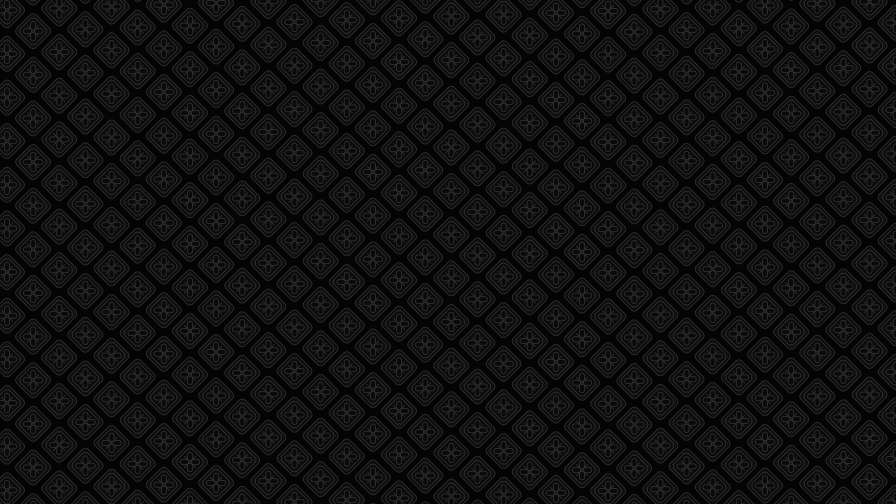
Write a WebGL 1 fragment shader that draws this pattern.

```glsl
precision highp float;

// Dark wallpaper of rounded diamond tiles on a slightly sheared, staggered lattice.
// Each tile holds faint grey lines: two frames, corner dots and a four-petal flower.
// Distance functions are filtered over one pixel, so thin lines fade evenly.

uniform vec2 u_resolution;

// Lattice; lengths are in units of the vertical tile spacing
const float ROWS = 11.55;           // tiles down the canvas
const float COLUMN_PITCH = 0.599;   // spacing of adjacent columns
const float COLUMN_STEP = -0.479;   // rise from one column to the next
const vec2 LATTICE_ORIGIN = vec2(0.16, 0.315);

// Tile
const float TILE_HALF = 0.31;
const float TILE_ROUND = 0.095;
const float FRAME_HALF = 0.245;
const float FRAME_ROUND = 0.02;
const float NOTCH_RADIUS = 0.055;
const float DOT_OFFSET = 0.34;
const float DOT_RADIUS = 0.015;
const float LINE_WIDTH = 0.021;

// Flower
const float PETAL_START = 0.09;
const float PETAL_END = 0.165;
const float PETAL_RADIUS = 0.058;
const float STEM_START = 0.025;
const float STEM_END = 0.125;
const float HEART_RADIUS = 0.02;

// Colours
const vec3 GROUND_COLOR = vec3(0.015);
const vec3 TILE_COLOR = vec3(0.04);
const vec3 LINE_COLOR = vec3(0.185);

float roundedSquare(vec2 p, float halfSide, float radius) {
  vec2 q = abs(p) - halfSide + radius;
  return length(max(q, 0.0)) + min(max(q.x, q.y), 0.0) - radius;
}

float fillCoverage(float dist, float pixel) {
  return clamp(0.5 - dist / pixel, 0.0, 1.0);
}

// Share of a pixel-wide window covered by a line centred on dist = 0
float lineCoverage(float dist, float pixel) {
  float high = min(dist + 0.5 * pixel, 0.5 * LINE_WIDTH);
  float low = max(dist - 0.5 * pixel, -0.5 * LINE_WIDTH);
  return max(high - low, 0.0) / pixel;
}

// Fold the plane into the eighth next to the positive x axis
vec2 foldEighth(vec2 p) {
  vec2 a = abs(p);
  return vec2(max(a.x, a.y), min(a.x, a.y));
}

// Offset from the nearest tile centre, checking the columns on both sides
vec2 tileOffset(vec2 p) {
  vec2 local = p - LATTICE_ORIGIN;
  float firstColumn = floor(local.x / COLUMN_PITCH);
  vec2 nearest = vec2(9.0);
  for (int i = 0; i < 2; i++) {
    float column = firstColumn + float(i);
    vec2 offset = local - column * vec2(COLUMN_PITCH, COLUMN_STEP);
    offset.y -= floor(offset.y + 0.5);
    if (dot(abs(offset), vec2(1.0)) < dot(abs(nearest), vec2(1.0))) {
      nearest = offset;
    }
  }
  return nearest;
}

// Petals lie on the axes, stems on the diagonals
float flowerLines(vec2 folded, float pixel) {
  float petalAxis = clamp(folded.x, PETAL_START, PETAL_END);
  float petal = length(folded - vec2(petalAxis, 0.0)) - PETAL_RADIUS;
  float along = clamp(dot(folded, vec2(0.5)), STEM_START, STEM_END);
  float stem = length(folded - vec2(along));
  float heart = length(folded) - HEART_RADIUS;
  float lines = max(lineCoverage(petal, pixel), lineCoverage(stem, pixel));
  return max(lines, 0.8 * fillCoverage(heart, pixel));
}

float tileLines(vec2 p, vec2 square, float tile, float pixel) {
  vec2 folded = foldEighth(p);

  // Inner frame with small round notches cut from its corners
  float frame = roundedSquare(square, FRAME_HALF, FRAME_ROUND);
  float notch = length(abs(square) - FRAME_HALF) - NOTCH_RADIUS;
  frame = max(frame, -notch);

  // Dots inside the four points of the diamond
  float cornerDot = length(folded - vec2(DOT_OFFSET, 0.0)) - DOT_RADIUS;

  float lines = max(lineCoverage(tile, pixel), lineCoverage(frame, pixel));
  lines = max(lines, 0.6 * fillCoverage(cornerDot, pixel));
  return max(lines, flowerLines(folded, pixel));
}

void main() {
  float pixel = ROWS / u_resolution.y;
  vec2 p = tileOffset(gl_FragCoord.xy * pixel);

  // Turn by 45 degrees so the diamond becomes an upright square
  vec2 square = vec2(p.x + p.y, p.y - p.x) * 0.7071;
  float tile = roundedSquare(square, TILE_HALF, TILE_ROUND);

  vec3 color = mix(GROUND_COLOR, TILE_COLOR, fillCoverage(tile, pixel));
  color = mix(color, LINE_COLOR, tileLines(p, square, tile, pixel));
  gl_FragColor = vec4(color, 1.0);
}
```
